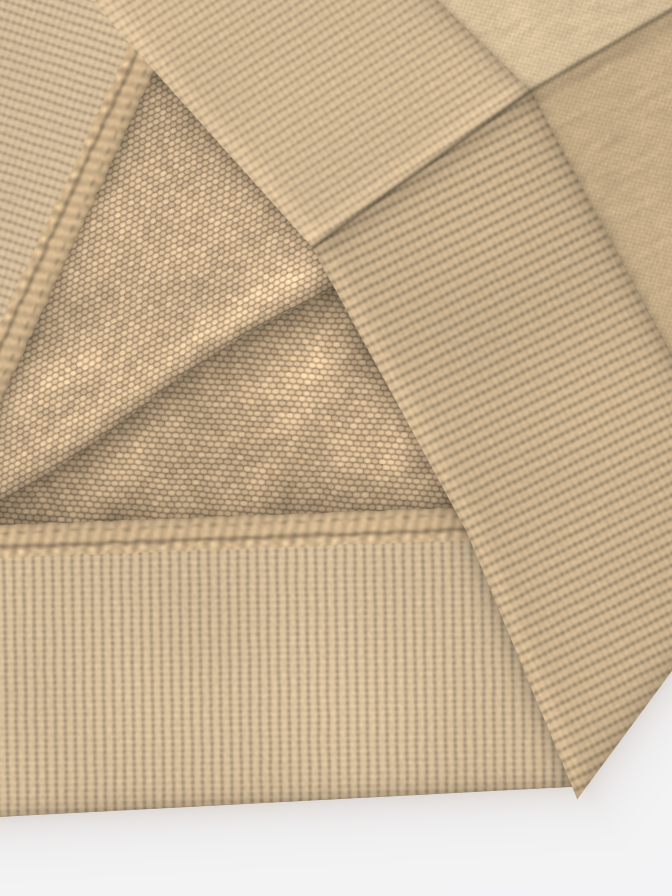
This texture is drawn by a Shadertoy shader. Its source:

```glsl
const float TAU = 6.2831853;

vec2 hash2(vec2 p) {
    p = vec2(dot(p, vec2(127.1, 311.7)), dot(p, vec2(269.5, 183.3)));
    return 2.0 * fract(sin(p) * 43758.5) - 1.0;
}

float gradientNoise(vec2 p) {
    vec2 i = floor(p), f = fract(p), w = f * f * (3.0 - 2.0 * f);
    vec2 e = vec2(0, 1);
    float low = mix(dot(hash2(i), f), dot(hash2(i + e.yx), f - e.yx), w.x);
    float high = mix(dot(hash2(i + e), f - e), dot(hash2(i + 1.0), f - 1.0), w.x);
    return mix(low, high, w.y);
}

vec2 rotate(vec2 p, float degrees) {
    float a = radians(degrees);
    return mat2(cos(a), -sin(a), sin(a), cos(a)) * p;
}

// Signed distance to a line, positive on the left of a to b
float side(vec2 p, vec2 a, vec2 b) {
    vec2 t = normalize(b - a);
    return dot(p - a, vec2(-t.y, t.x));
}

float cover(float d, float px) { return smoothstep(-px, px, d); }

float line(float d, float width) { return exp(-d * d / (width * width)); }

// Ribs run along q.y, with small stitches in each groove
float ribKnit(vec2 q, float period, float depth) {
    float wobble = 0.0012 * gradientNoise(q * 25.0);
    float wave = 0.5 + 0.5 * cos(TAU * (q.x + wobble) / period);
    float stitch = 0.5 + 0.5 * sin(TAU * q.y / 0.0095);
    float groove = wave * wave;
    return 1.04 - depth * groove * (0.75 + 0.5 * stitch) - 0.04 * (1.0 - groove) * stitch;
}

// Staggered loops of the fabric reverse
float loopKnit(vec2 q, vec2 cell) {
    q += 0.003 * vec2(gradientNoise(q * 22.0), gradientNoise(q * 22.0 + 9.0));
    vec2 g = q / cell;
    g.x += 0.5 * mod(floor(g.y), 2.0);
    vec2 f = fract(g) - 0.5;
    float bead = 1.0 - smoothstep(0.2, 0.62, length(f * vec2(0.95, 1.05)));
    return 0.8 + 0.29 * bead + 0.07 * hash2(floor(g)).x;
}

// Slanted overlock loops: along the seam, and inward from the edge
float overlock(float along, float inward, float width) {
    float slant = 0.5 + 0.5 * sin(TAU * (along + 0.25 * inward) / 0.018);
    float dash = 0.5 + 0.5 * sin(TAU * along / 0.026);
    float rail = line(inward - width, 0.004);
    return 0.94 + 0.12 * slant - 0.24 * line(inward - width + 0.008, 0.004)
        + rail * (0.18 * dash - 0.08) - 0.15 * line(inward - 0.012, 0.003) * dash;
}

void mainImage(out vec4 fragColor, in vec2 fragCoord) {
    vec2 p = fragCoord / iResolution.x;
    float px = 0.8 / iResolution.x;
    float grain = gradientNoise(p * 150.0);
    float soft = gradientNoise(p * 5.0);

    // Outlines
    vec2 seamLeft = vec2(0.465, 0.965), seamRight = vec2(0.790, 1.198);
    vec2 corner = vec2(0.859, 0.144), bend = vec2(0.694, 0.543);
    float bandLeft = max(side(p, vec2(0.135, 1.333), seamLeft),
        max(side(p, seamLeft, bend), side(p, bend, corner)));
    float bandLower = side(p, corner, vec2(1.0, 0.335));
    float band = min(bandLeft, bandLower);
    float jersey = max(side(p, vec2(0.651, 1.333), seamRight),
        side(p, seamRight, vec2(1.0, 0.804)));
    float cuff = side(p, vec2(0.0, 0.734), vec2(0.226, 1.220));
    cuff += 0.004 * gradientNoise(p * 55.0);
    float fold = p.y - 0.592 - 0.64 * p.x - 0.01 * sin(13.0 * p.x - 2.7);
    fold *= 0.84;
    float hemTop = 0.552 + 0.038 * p.x + 0.004 * gradientNoise(p * 45.0) - p.y;
    float hemBase = p.y - 0.118 - 0.0525 * p.x;
    float hem = min(min(hemTop, hemBase), 0.008 - bandLeft);

    // Backdrop and its contact shadow
    float gap = max(max(-hemBase, -bandLower), 0.0);
    vec3 col = vec3(0.955, 0.955, 0.96);
    col -= vec3(0.08, 0.10, 0.12) * exp(-gap * 32.0);

    // Lower inner fabric with creases
    vec2 creaseUv = rotate(p, -28.0) * vec2(15.0, 5.0);
    float crease = gradientNoise(creaseUv + 3.0);
    vec3 lower = vec3(0.80, 0.69, 0.55) * loopKnit(rotate(p, -4.0), vec2(0.0115, 0.0085));
    lower *= 0.98 + 0.30 * crease * smoothstep(0.0, -0.08, fold);
    lower *= 1.0 - 0.32 * exp(min(fold, 0.0) * 28.0);
    lower *= 1.0 - 0.22 * exp(min(hemTop, 0.0) * 45.0);

    // Upper inner fabric, rolled under at the fold
    vec3 upper = vec3(0.82, 0.71, 0.57) * loopKnit(rotate(p, 28.0), vec2(0.0105, 0.008));
    upper *= 1.0 + 0.18 * gradientNoise(rotate(p, 32.0) * vec2(4.0, 14.0));
    upper *= 1.0 - 0.34 * exp(-max(fold, 0.0) * 75.0) + 0.07 * line(fold - 0.04, 0.02);
    upper *= 1.0 - 0.30 * exp(min(cuff, 0.0) * 55.0);
    vec3 inner = mix(lower, upper, cover(fold, px));
    inner *= 1.0 - 0.25 * exp(min(bandLeft, 0.0) * 60.0);
    col = mix(col, inner, cover(min(hemBase, 0.01 - bandLeft), px));

    // Cuff at upper left
    vec2 cuffUv = rotate(p, 72.0);
    vec3 cuffCol = vec3(0.82, 0.73, 0.60) * ribKnit(cuffUv, 0.0135, 0.17);
    float cuffAlong = dot(p, normalize(vec2(0.226, 0.486)));
    vec3 cuffTrim = vec3(0.81, 0.70, 0.55) * overlock(cuffAlong, cuff, 0.043);
    cuffCol = mix(cuffTrim, cuffCol, cover(cuff - 0.05, 0.002));
    cuffCol *= 1.0 - 0.25 * exp(-max(cuff, 0.0) * 180.0);
    col = mix(col, cuffCol, cover(min(cuff, 0.01 - bandLeft), px));

    // Horizontal hem
    vec3 hemCol = vec3(0.84, 0.745, 0.61) * ribKnit(rotate(p, 1.0), 0.0145, 0.20);
    vec3 hemTrim = vec3(0.82, 0.71, 0.56) * overlock(p.x, hemTop, 0.041);
    hemCol = mix(hemTrim, hemCol, cover(hemTop - 0.049, 0.002));
    hemCol *= 1.0 - 0.20 * exp(-max(hemBase, 0.0) * 90.0);
    hemCol *= 1.0 - 0.22 * exp(min(bandLeft, 0.0) * 65.0);
    hemCol *= 1.0 - 0.2 * exp(-max(hemTop, 0.0) * 220.0);
    col = mix(col, hemCol, cover(hem, px));

    // Diagonal band, joined by a cross seam
    float seam = side(p, seamLeft, seamRight);
    float upperRib = ribKnit(rotate(p, -58.0), 0.0135, 0.15);
    float lowerRib = ribKnit(rotate(p, -63.0), 0.0155, 0.21);
    vec3 bandCol = mix(vec3(0.80, 0.70, 0.56) * lowerRib,
        vec3(0.83, 0.73, 0.59) * upperRib, cover(seam, px));
    bandCol *= 1.0 - 0.32 * line(seam, 0.004) - 0.10 * line(seam + 0.012, 0.014);
    bandCol *= 1.0 + 0.06 * line(seam - 0.016, 0.012);
    bandCol *= 1.0 - 0.18 * exp(min(jersey, 0.0) * 75.0);
    bandCol *= 1.0 + 0.06 * line(bandLeft - 0.012, 0.012);
    bandCol *= 1.0 - 0.16 * exp(-max(bandLower, 0.0) * 60.0);
    col = mix(col, bandCol, cover(band, px));

    // Smooth jersey and its side seam
    float jerseySeam = side(p, seamRight, vec2(1.0, 1.319));
    vec2 fine = rotate(p, 28.0);
    float weave = sin(TAU * fine.x / 0.009) * sin(TAU * fine.y / 0.008);
    vec3 jerseyCol = mix(vec3(0.78, 0.68, 0.54), vec3(0.84, 0.75, 0.61), cover(jerseySeam, 0.006));
    jerseyCol *= 1.0 + 0.035 * weave + 0.10 * gradientNoise(fine * vec2(25.0, 90.0));
    jerseyCol *= 1.0 - 0.28 * line(jerseySeam, 0.004) - 0.10 * line(jerseySeam + 0.014, 0.015);
    jerseyCol *= 1.0 - 0.15 * exp(-max(jersey, 0.0) * 160.0);
    col = mix(col, jerseyCol, cover(jersey, px));

    // Broad light and fibre grain on the cloth only
    float cloth = cover(max(band, max(hem, min(hemBase, -bandLeft))), px);
    col *= 1.0 + cloth * (0.05 * soft + 0.07 * grain);
    fragColor = vec4(clamp(col, 0.0, 1.0), 1.0);
}
```
